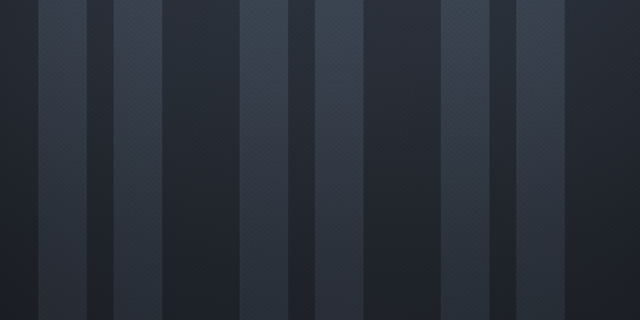
This pattern is drawn by a Shadertoy shader. Its source:

```glsl
// Paired slate stripes on a dark cloth, three pairs across the canvas.
// Box masks repeat along x; a vertical fade, a soft vignette, layered-sine
// tint drift and a fine chevron weave shade the fabric.

const float TAU = 6.2831853;

// Smooth box: 1 inside the half width, 0 outside
float band(float x, float center, float halfWidth, float blur) {
    return 1.0 - smoothstep(-blur, blur, abs(x - center) - halfWidth);
}

// Thin line along both edges of a stripe
float edgeLine(float x, float center, float halfWidth, float blur) {
    float d = abs(abs(x - center) - halfWidth + 0.002);
    return 1.0 - smoothstep(0.0, 0.002 + blur, d);
}

// Fine rows bent into chevrons and broken into stitches, about -1 to 1
float weave(vec2 p) {
    float zigzag = 2.0 * abs(fract(p.x * 50.0) - 0.5);
    float rows = sin(TAU * (p.y * 64.0 + 0.8 * zigzag));
    float stitches = sin(TAU * p.x * 64.0) * sin(TAU * p.y * 64.0);
    return 0.6 * rows + 0.4 * stitches;
}

// Slow, broad unevenness of the dye
float drift(vec2 p) {
    return 0.5 * sin(p.x * 7.0 + 1.5 * sin(p.y * 4.0))
         + 0.3 * sin(p.y * 9.0 - p.x * 5.0 + 1.0)
         + 0.2 * sin(p.x * 17.0 + p.y * 11.0);
}

void mainImage(out vec4 fragColor, in vec2 fragCoord) {
    // Height is one unit
    vec2 p = fragCoord / iResolution.y;
    vec2 uv = fragCoord / iResolution.xy;
    float blur = 0.75 / iResolution.y + 0.001;

    // Two stripes in every period
    float x = mod(p.x - 0.11, 0.629);
    float stripe = 0.0;
    float edge = 0.0;
    for (int i = 0; i < 2; i++) {
        float center = 0.0855 + 0.2355 * float(i);
        stripe = max(stripe, band(x, center, 0.0755, blur));
        edge = max(edge, edgeLine(x, center, 0.0755, blur));
    }

    // Both cloth tones lighten toward the top
    float height = smoothstep(-0.15, 1.15, uv.y);
    vec3 ground = mix(vec3(0.112, 0.126, 0.150), vec3(0.164, 0.188, 0.226), height);
    vec3 light = mix(vec3(0.152, 0.175, 0.209), vec3(0.226, 0.262, 0.313), height);
    vec3 color = mix(ground, light, stripe);
    color += edge * stripe * vec3(0.007, 0.010, 0.012);

    // Vignette, dye drift and weave
    float side = abs(uv.x - 0.53) * 2.0;
    color *= 1.02 - 0.11 * side * side * side;
    color += drift(p) * vec3(0.002, -0.001, 0.001);
    color *= 1.0 + 0.045 * weave(p);

    fragColor = vec4(color, 1.0);
}
```
